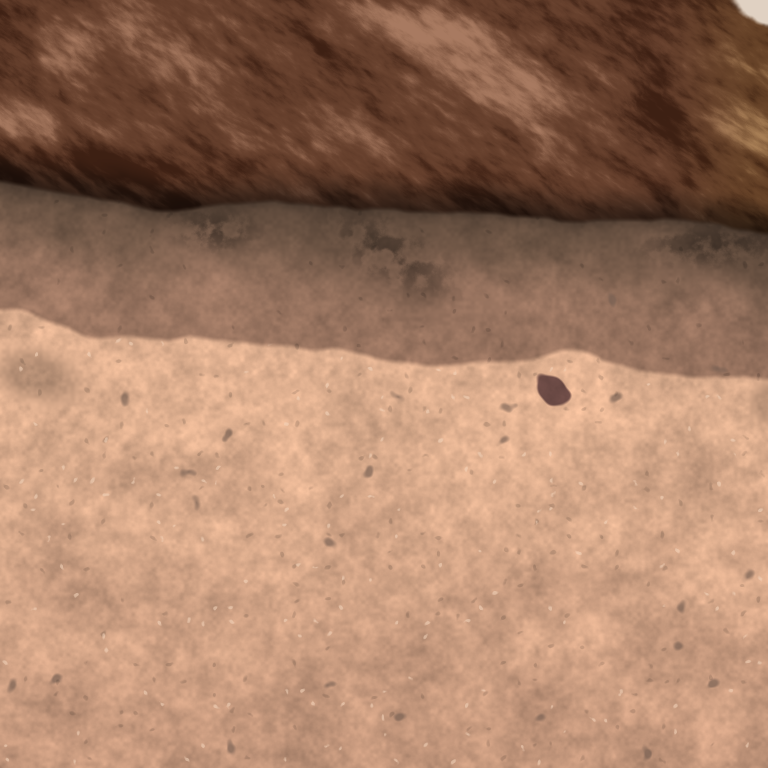
Reproduce this texture procedurally as a WebGL 2 fragment shader.

```glsl
#version 300 es
precision highp float;
uniform vec2 u_resolution;
out vec4 fragColor;

#define SUNLIT vec3(0.87, 0.685, 0.56)
#define SUNLIT_LOW vec3(0.76, 0.585, 0.48)
#define SHADE vec3(0.60, 0.455, 0.375)
#define SHADE_DEEP vec3(0.43, 0.335, 0.27)
#define ROCK_DARK vec3(0.24, 0.125, 0.075)
#define ROCK_MID vec3(0.40, 0.25, 0.175)
#define ROCK_LIGHT vec3(0.66, 0.48, 0.38)
#define PEBBLE vec3(0.42, 0.29, 0.27)
#define GRAIN 0.20
#define STREAK_ANGLE -0.62

float hash(vec2 p) {
  vec3 q = fract(vec3(p.xyx) * 0.1031);
  q += dot(q, q.yzx + 33.33);
  return fract((q.x + q.y) * q.z);
}

float noise(vec2 p) {
  vec2 i = floor(p), f = fract(p);
  f = f * f * (3.0 - 2.0 * f);
  return mix(mix(hash(i), hash(i + vec2(1, 0)), f.x),
             mix(hash(i + vec2(0, 1)), hash(i + vec2(1, 1)), f.x), f.y);
}

float fbm(vec2 p) {
  float sum = 0.0, amp = 0.5;
  for (int i = 0; i < 5; i++) {
    sum += amp * noise(p);
    p = mat2(1.6, 1.2, -1.2, 1.6) * p + 17.3;
    amp *= 0.5;
  }
  return sum;
}

vec2 rotate(vec2 p, float a) {
  return vec2(cos(a) * p.x + sin(a) * p.y, cos(a) * p.y - sin(a) * p.x);
}

float bump(float x, float center, float width) {
  float d = (x - center) / width;
  return exp(-d * d);
}

float blob(vec2 p, vec2 center, vec2 radii, float angle) {
  vec2 d = rotate(p - center, angle) / radii;
  return exp(-dot(d, d));
}

// Lower outline of the overhanging rock
float rockEdge(float x) {
  return 0.745 - 0.036 * x + 0.018 * bump(x, 0.0, 0.08) - 0.011 * bump(x, 0.22, 0.06)
    + 0.005 * bump(x, 0.37, 0.06) - 0.006 * bump(x, 0.74, 0.06)
    - 0.015 * bump(x, 1.0, 0.05) + 0.004 * (noise(vec2(x * 45.0, 3.0)) - 0.5);
}

// Lower outline of the cast shadow
float shadowEdge(float x) {
  return 0.575 - 0.07 * x + 0.024 * bump(x, 0.0, 0.07) - 0.012 * bump(x, 0.12, 0.03)
    - 0.010 * bump(x, 0.55, 0.08) + 0.025 * bump(x, 0.75, 0.045)
    + 0.008 * (noise(vec2(x * 32.0, 8.0)) - 0.5);
}

// Scattered flecks, one possible in each cell
float flecks(vec2 p, float cells, float density, float seed) {
  vec2 g = p * cells, id = floor(g);
  float r = hash(id + seed);
  vec2 center = 0.35 + 0.3 * vec2(hash(id + seed + 5.0), hash(id + seed + 9.0));
  vec2 d = rotate(fract(g) - center, r * 90.0) * vec2(1.0, 1.7);
  float radius = length(d) + 0.22 * (noise(p * cells * 5.0) - 0.5);
  return step(r, density) * (1.0 - smoothstep(0.06, 0.26, radius));
}

vec3 rockColor(vec2 p, float height) {
  vec2 s = rotate(p, STREAK_ANGLE);
  float streak = fbm(s * vec2(9.0, 38.0) + 2.0 * fbm(p * 9.0));
  float fine = fbm(s * vec2(45.0, 130.0));
  vec2 q = p + 0.035 * (vec2(fbm(p * 18.0), fbm(p * 18.0 + 40.0)) - 0.5);
  // Pale ledges
  float tone = 0.36;
  tone += 0.40 * blob(q, vec2(0.02, 0.845), vec2(0.09, 0.03), -0.3);
  tone += 0.42 * blob(q, vec2(0.26, 0.885), vec2(0.16, 0.03), -0.62);
  tone += 0.55 * blob(q, vec2(0.66, 0.885), vec2(0.13, 0.052), -0.4);
  tone += 0.40 * blob(q, vec2(0.49, 0.83), vec2(0.07, 0.024), -0.5);
  tone += 0.40 * blob(q, vec2(0.55, 0.965), vec2(0.10, 0.024), -0.15);
  tone += 0.35 * blob(q, vec2(0.98, 0.83), vec2(0.06, 0.05), -0.4);
  tone += 0.25 * blob(q, vec2(0.07, 0.94), vec2(0.07, 0.02), -0.6);
  tone += 0.30 * blob(q, vec2(0.38, 0.80), vec2(0.09, 0.02), -0.25);
  // Dark clefts
  tone -= 0.40 * blob(q, vec2(0.43, 0.92), vec2(0.16, 0.03), -0.75);
  tone -= 0.30 * blob(q, vec2(0.84, 0.90), vec2(0.14, 0.04), -0.9);
  tone -= 0.22 * blob(q, vec2(0.05, 0.89), vec2(0.10, 0.02), -0.4);
  tone -= 0.35 * blob(q, vec2(0.16, 0.785), vec2(0.18, 0.026), -0.12);
  tone += 0.9 * (streak - 0.5) + 0.55 * (fine - 0.5);
  vec3 col = mix(ROCK_DARK, ROCK_MID, smoothstep(-0.05, 0.42, tone));
  col = mix(col, ROCK_LIGHT, smoothstep(0.38, 0.98, tone));
  col = mix(col, col * vec3(1.0, 1.04, 0.88), smoothstep(0.85, 1.0, p.x));
  col = mix(col, vec3(0.88, 0.82, 0.76), smoothstep(0.45, 0.7, blob(q, vec2(1.0, 0.99), vec2(0.07, 0.035), -0.5)));
  return col * mix(0.45, 1.0, smoothstep(-0.005, 0.05, height + 0.03 * (streak - 0.5)));
}

vec3 groundColor(vec2 p, float rockY) {
  float patches = fbm(p * 13.0), grain = fbm(p * 60.0), fine = noise(p * 190.0);
  vec3 lit = mix(SUNLIT_LOW, SUNLIT, smoothstep(0.0, 0.48, p.y + 0.25 * (patches - 0.5)));
  float stain = blob(p, vec2(0.05, 0.51), vec2(0.06, 0.035), -0.2) + blob(p, vec2(1.0, 0.475), vec2(0.025, 0.03), 0.0);
  lit *= 1.0 - 0.17 * smoothstep(0.2, 0.8, stain + 0.5 * (grain - 0.5));
  // Shadow deepens toward the rock
  float depth = rockY - p.y + 0.10 * (patches - 0.5);
  vec3 shade = mix(SHADE_DEEP, SHADE, smoothstep(0.0, 0.14, depth));
  float soot = blob(p, vec2(0.28, 0.70), vec2(0.06, 0.03), 0.0) + blob(p, vec2(0.51, 0.67), vec2(0.10, 0.04), -0.5)
    + blob(p, vec2(0.93, 0.68), vec2(0.10, 0.03), 0.0);
  shade *= 1.0 - 0.4 * soot * smoothstep(0.3, 0.65, grain);
  float sun = 1.0 - smoothstep(-0.004, 0.005, p.y - shadowEdge(p.x));
  vec3 col = mix(shade, lit, sun);
  col *= 1.0 + GRAIN * (patches - 0.5) + 1.3 * GRAIN * (grain - 0.5) + 0.4 * GRAIN * (fine - 0.5);
  // Mineral flecks
  col = mix(col, vec3(0.46, 0.37, 0.32), 0.65 * flecks(p, 22.0, 0.06, 3.0));
  col = mix(col, col * 0.78, 0.6 * flecks(p, 48.0, 0.16, 21.0));
  col = mix(col, vec3(0.96, 0.84, 0.74), 0.55 * sun * flecks(p, 55.0, 0.10, 47.0));
  // Lone pebble
  vec2 d = rotate(p - vec2(0.719, 0.492), -0.75) / vec2(0.025, 0.017);
  float pebble = length(d) + 0.35 * (noise(p * 70.0) - 0.5);
  return mix(col, PEBBLE * (0.85 + 0.3 * grain), 1.0 - smoothstep(0.88, 1.08, pebble));
}

void main() {
  vec2 p = gl_FragCoord.xy / u_resolution;
  float rockY = rockEdge(p.x), height = p.y - rockY;
  vec3 ground = groundColor(p, rockY);
  ground *= 1.0 - 0.3 * exp(min(height, 0.0) * 90.0);
  fragColor = vec4(mix(ground, rockColor(p, height), smoothstep(-0.004, 0.004, height)), 1.0);
}
```
